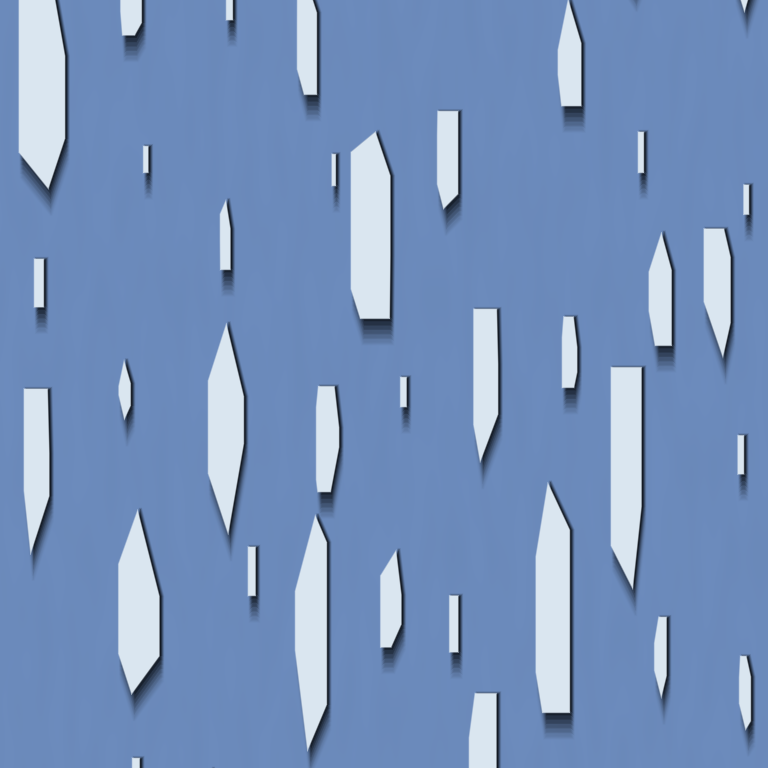
Write a three.js fragment shader that draws this pattern.

```glsl
// Pale upright shards scattered over a flat blue ground, each with a dark
// shadow smeared downwards. One chamfered box per jittered grid cell; the
// shadow is a fading stack of lowered copies of the same distance function.

varying vec2 vUv;

const vec3 GROUND = vec3(0.420, 0.541, 0.733);
const vec3 PALE = vec3(0.855, 0.900, 0.940);
const vec3 SHADOW = vec3(0.020, 0.035, 0.055);

const vec2 CELL = vec2(1.0 / 9.0, 0.25);      // grid spacing
const float PRESENCE = 0.82;                  // share of cells that are filled
const float MIN_LENGTH = 0.035;
const float LENGTH_RANGE = 0.28;
const float SIZE_BIAS = 1.6;                  // higher means more small shards
const vec2 ASPECT = vec2(0.13, 0.23);         // width over length
const float FLAT_ENDS = 0.42;                 // share of blunt ends
const float EDGE = 0.0013;                    // shard edge softness
const float SHADOW_EDGE = 0.0035;
const float SHADOW_SIDE = 0.0035;             // shift to the right
const float SHADOW_REACH = 0.038;             // length of the smear
const float SHADOW_STRENGTH = 0.96;
const int SHADOW_STEPS = 7;
const vec2 STREAK_SCALE = vec2(45.0, 9.0);
const float STREAK_STRENGTH = 0.018;

struct Shard {
  vec2 centre;
  vec2 halfSize;
  vec4 shoulders;  // heights of the kinks: high left, high right, low left, low right
  vec4 ends;       // corners of the ends: top left, top right, bottom left, bottom right
};

float hash(vec2 p, float salt) {
  vec3 q = fract(vec3(p.xyx + salt * 7.31) * vec3(0.1031, 0.1030, 0.0973));
  q += dot(q, q.yzx + 33.33);
  return fract((q.x + q.y) * q.z);
}

float gradientDot(vec2 corner, vec2 offset) {
  float angle = 6.2832 * hash(corner, 20.0);
  return dot(vec2(cos(angle), sin(angle)), offset);
}

float gradientNoise(vec2 p) {
  vec2 i = floor(p), f = fract(p);
  vec2 u = f * f * f * (f * (f * 6.0 - 15.0) + 10.0);
  vec2 e = vec2(1.0, 0.0);
  return mix(mix(gradientDot(i, f), gradientDot(i + e, f - e), u.x),
             mix(gradientDot(i + e.yx, f - e.yx), gradientDot(i + e.xx, f - e.xx), u.x), u.y);
}

// Signed distance to the line a-b, positive on its right-hand side
float side(vec2 p, vec2 a, vec2 b) {
  vec2 e = b - a;
  return dot(p - a, vec2(e.y, -e.x)) / length(e);
}

// Left and right corner of one end; short shards are always blunt
vec2 endCorners(vec2 id, float salt, float len) {
  float tip = mix(-0.55, 0.55, hash(id, salt));
  float blunt = step(hash(id, salt + 1.0), FLAT_ENDS) * mix(0.5, 1.3, hash(id, salt + 2.0));
  blunt = max(blunt, 1.6 * step(len, 0.075));
  return clamp(tip + vec2(-blunt, blunt), -1.0, 1.0);
}

Shard makeShard(vec2 id, float columnShift) {
  // Golden-ratio steps keep the mix of sizes even
  float rank = fract((id.x + 9.0 * id.y) * 0.618034 + 0.3 * hash(id, 1.0));
  float len = MIN_LENGTH + LENGTH_RANGE * pow(rank, SIZE_BIAS);
  vec2 size = vec2(len * mix(ASPECT.x, ASPECT.y, hash(id, 2.0)), len);
  vec2 room = max(1.0 - size / CELL, 0.1);
  vec2 jitter = (vec2(hash(id, 3.0), hash(id, 4.0)) - 0.5) * room;

  Shard s;
  s.centre = (id + vec2(0.5, 0.5 + columnShift) + jitter) * CELL;
  s.halfSize = 0.5 * size;
  s.shoulders = mix(vec4(0.0, 0.0, -0.8, -0.8), vec4(0.8, 0.8, -0.05, -0.05),
    vec4(hash(id, 5.0), hash(id, 6.0), hash(id, 7.0), hash(id, 8.0)));
  s.ends = vec4(endCorners(id, 9.0, len), endCorners(id, 12.0, len));
  return s;
}

// Box cut by four slanted edges
float shardDistance(vec2 p, Shard s) {
  vec2 h = s.halfSize;
  vec2 box = abs(p) - h;
  float d = max(box.x, box.y);
  d = max(d, side(p, vec2(s.ends.y, 1.0) * h, vec2(1.0, s.shoulders.y) * h) * -1.0);
  d = max(d, side(p, vec2(s.ends.x, 1.0) * h, vec2(-1.0, s.shoulders.x) * h));
  d = max(d, side(p, vec2(s.ends.w, -1.0) * h, vec2(1.0, s.shoulders.w) * h));
  return max(d, side(p, vec2(s.ends.z, -1.0) * h, vec2(-1.0, s.shoulders.z) * h) * -1.0);
}

void main() {
  float shade = 0.0, cover = 0.0;
  for (int i = -1; i <= 1; i++) {
    float column = floor(vUv.x / CELL.x) + float(i);
    float shift = hash(vec2(column, 3.0), 15.0);
    float row = floor(vUv.y / CELL.y - shift);
    for (int j = -1; j <= 1; j++) {
      vec2 id = vec2(column, row + float(j));
      if (hash(id, 16.0) > PRESENCE) continue;
      Shard s = makeShard(id, shift);
      vec2 p = vUv - s.centre;
      if (abs(p.x) > s.halfSize.x + 0.015) continue;
      cover = max(cover, 1.0 - smoothstep(-EDGE, EDGE, shardDistance(p, s)));
      for (int k = 0; k < SHADOW_STEPS; k++) {
        float t = float(k) / float(SHADOW_STEPS);
        float d = shardDistance(p + vec2(-SHADOW_SIDE, SHADOW_REACH * t), s);
        shade = max(shade, (1.0 - t) * (1.0 - smoothstep(-SHADOW_EDGE, SHADOW_EDGE, d)));
      }
    }
  }
  // Faint upright streaks in the ground, then shadows, then shards
  vec3 color = GROUND * (1.0 + STREAK_STRENGTH * gradientNoise(vUv * STREAK_SCALE));
  color = mix(color, SHADOW, SHADOW_STRENGTH * shade);
  gl_FragColor = vec4(mix(color, PALE, cover), 1.0);
}
```
